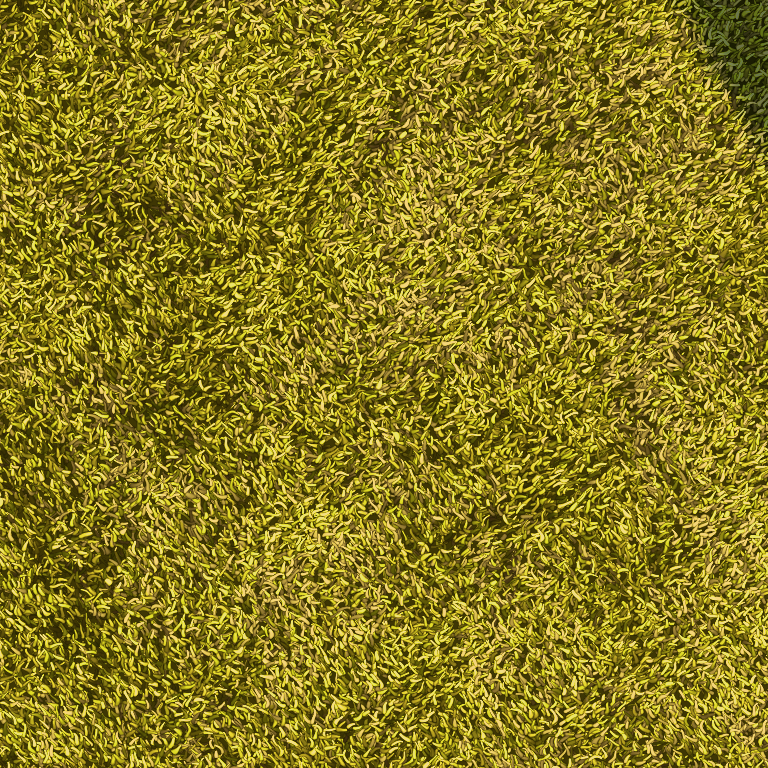
A Shadertoy shader for this texture:

```glsl
// Sunlit short turf: several layers of small wavy blades scattered on jittered
// grids, painted back to front, each with a soft dark surround. A tone per blade
// runs through an olive-to-straw ramp; layered sines make the patches.

#define CELLS 76.0          // grid cells along the canvas height
#define LAYERS 5            // blade layers, back to front
#define BLADE_WIDTH 0.155   // half width in cells
#define BLADE_LENGTH 0.76   // longest half length in cells
#define BEND 0.45           // curvature of blades
#define WRIGGLE 0.09        // waviness of blades in cells
#define SPREAD 1.4          // random range of blade angles
#define SHADOW 0.70         // darkness beside each blade
#define PATCHINESS 0.19     // tone change between patches
#define DRYNESS 0.24        // share of dry blades
#define GAIN 2.05           // brightening of the final tone
#define SHADE_TINT vec3(0.44, 0.53, 0.56)

// Four random values per blade
vec4 hash4(vec3 p) {
    vec4 q = fract(p.xyzx * vec4(0.1031, 0.1030, 0.0973, 0.1099));
    q += dot(q, q.wzxy + 33.33);
    return fract((q.xxyz + q.yzzw) * q.zywx);
}

// Layered sines, turned and warped per octave, in about -1..1
float patches(vec2 p) {
    float sum = 0.0, weight = 0.45;
    p = p * 9.0 + 2.0;
    for (int k = 0; k < 6; k++) {
        p += 0.7 * sin(p.yx * 0.83 + vec2(1.0, 4.0));
        sum += weight * sin(p.x) * sin(p.y);
        p = mat2(1.36, 1.18, -1.18, 1.36) * p + 3.7;
        weight *= 0.93;
    }
    return sum;
}

// Tone 0..1 to colour, from deep olive to pale straw
vec3 toneRamp(float t) {
    vec3 c = mix(vec3(0.15, 0.12, 0.01), vec3(0.25, 0.21, 0.02), smoothstep(0.0, 0.10, t));
    c = mix(c, vec3(0.38, 0.33, 0.04), smoothstep(0.10, 0.29, t));
    c = mix(c, vec3(0.55, 0.47, 0.10), smoothstep(0.29, 0.50, t));
    c = mix(c, vec3(0.72, 0.63, 0.12), smoothstep(0.50, 0.69, t));
    c = mix(c, vec3(0.91, 0.84, 0.19), smoothstep(0.69, 0.85, t));
    return mix(c, vec3(0.95, 0.87, 0.52), smoothstep(0.89, 1.0, t));
}

// Distance to a bent, tapering blade, in units of its width; then width and place along it
vec3 bladeShape(vec2 toBlade, float angle, vec4 rnd) {
    float halfLength = BLADE_LENGTH * mix(0.5, 1.0, rnd.w);
    float c = cos(angle), s = sin(angle);
    vec2 q = vec2(c * toBlade.x + s * toBlade.y, c * toBlade.y - s * toBlade.x);
    q.y += BEND * (rnd.x - 0.5) * (q.x * q.x - 0.12) * 2.0;
    float along = smoothstep(-halfLength, halfLength, q.x);
    float width = BLADE_WIDTH * mix(0.75, 1.25, rnd.y) * mix(1.15, 0.65, along);
    float d = length(vec2(max(abs(q.x) - halfLength + width, 0.0), q.y));
    return vec3(d / width, width, along);
}

void mainImage(out vec4 fragColor, in vec2 fragCoord) {
    vec2 p = fragCoord / iResolution.y;
    float blur = max(0.05, 0.55 * CELLS / iResolution.y);
    vec2 surface = vec2(0.05, -0.3);    // tone and hue; hue < 0 is green, > 0 is dry
    float patchValue = patches(p);
    float dryPatch = patches(p * 0.8 + 5.3);

    // Scattered blades
    for (int layer = 0; layer < LAYERS; layer++) {
        float order = float(layer);
        vec2 g = p * CELLS + order * vec2(0.37, 0.71);
        g += WRIGGLE * sin(g.yx * vec2(4.3, 3.7) + 2.0 * sin(g * 0.9) + order * 2.0);
        vec2 cell = floor(g);
        for (int j = -1; j <= 1; j++)
        for (int i = -1; i <= 1; i++) {
            vec2 id = cell + vec2(i, j);
            vec4 rnd = hash4(vec3(id, order * 17.0 + 3.0));
            vec4 kind = hash4(vec3(id + 191.0, order * 29.0 + 7.0));
            vec2 root = id / CELLS;

            // Steep left-leaning blades at lower left, flatter ones at upper right
            float lean = smoothstep(0.0, 1.0, 0.5 * (root.x + root.y)
                       + 0.4 * sin(root.x * 23.0 + root.y * 13.0 + 2.0 * sin(root.y * 27.0)));
            float angle = (kind.x < lean ? 0.65 : 2.15) + SPREAD * (kind.y - 0.5);
            vec3 shape = bladeShape(g - id - rnd.xy, angle, rnd.zwxy);

            // Soft shadow, wider than the blade
            surface.x *= 1.0 - SHADOW * (1.0 - smoothstep(0.6, 2.1, shape.x));

            // Blade body, brightest along its core and towards the tip
            float dryChance = DRYNESS * (1.0 + 2.0 * dryPatch + 0.8 * (root.x - 0.5));
            float hue = kind.w < dryChance ? 1.0 : -0.9 * smoothstep(0.3, 1.0, kind.w);
            float tone = mix(0.12, 1.15, kind.z) * mix(0.8, 1.05, order / float(LAYERS - 1));
            tone += PATCHINESS * (patchValue + 0.8 * (root.x - 0.5));
            tone = max(tone, 0.04);
            tone *= mix(0.78, 1.12, shape.z) * (1.0 - 0.45 * smoothstep(0.2, 1.1, shape.x));
            float edge = blur / shape.y;
            float body = 1.0 - smoothstep(1.0 - edge, 1.0 + edge, shape.x);
            surface = mix(surface, vec2(tone, hue), body);
        }
    }

    // Colour: green in the dark blades, tan in the dry ones
    float tone = 1.0 - pow(1.0 - clamp(surface.x, 0.0, 1.0), GAIN);
    vec3 color = toneRamp(tone);
    vec3 straw = vec3(0.20, 0.13, 0.05) + tone * vec3(0.76, 0.68, 0.40);
    color = mix(color, straw, 0.6 * max(surface.y, 0.0));
    color *= mix(vec3(1.0), vec3(0.90, 1.06, 0.45), max(-surface.y, 0.0) * (1.0 - 0.6 * tone));

    // Shaded upper right corner with a ragged border
    float border = dot(p - vec2(0.885, 1.0), vec2(0.889, 0.459));
    border += 0.012 * patchValue + 0.02 * (0.5 - tone);
    color *= mix(vec3(1.0), SHADE_TINT, smoothstep(-0.025, 0.025, border));

    fragColor = vec4(color, 1.0);
}
```
